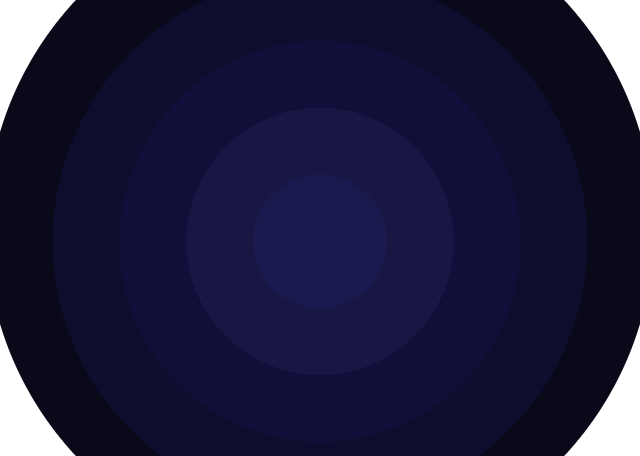
A Shadertoy shader for this background:

```glsl
const int DISC_COUNT = 5;
const float RADIUS_STEP = 0.14652;               // in canvas heights
const vec2 BACK_CENTER = vec2(0.0, 0.0);         // from the canvas middle
const vec2 RING_CENTER = vec2(0.0, -0.0293);
const vec3 PAPER = vec3(1.0);
const vec3 DISC_COLORS[DISC_COUNT] = vec3[](     // innermost first
    vec3(0.104, 0.101, 0.310),
    vec3(0.093, 0.085, 0.264),
    vec3(0.066, 0.059, 0.222),
    vec3(0.059, 0.051, 0.182),
    vec3(0.037, 0.034, 0.102)
);

// Coverage of a disc, softened over one pixel
float discMask(vec2 p, float radius, float pixel) {
    return clamp(0.5 - (length(p) - radius) / pixel, 0.0, 1.0);
}

void mainImage(out vec4 fragColor, in vec2 fragCoord) {
    float pixel = 1.0 / iResolution.y;
    vec2 p = (fragCoord - 0.5 * iResolution.xy) * pixel;

    // Paint from the large back disc to the small core
    vec3 color = PAPER;
    for (int i = DISC_COUNT - 1; i >= 0; i--) {
        vec2 center = i == DISC_COUNT - 1 ? BACK_CENTER : RING_CENTER;
        float radius = RADIUS_STEP * float(i + 1);
        color = mix(color, DISC_COLORS[i], discMask(p - center, radius, pixel));
    }
    fragColor = vec4(color, 1.0);
}
```
